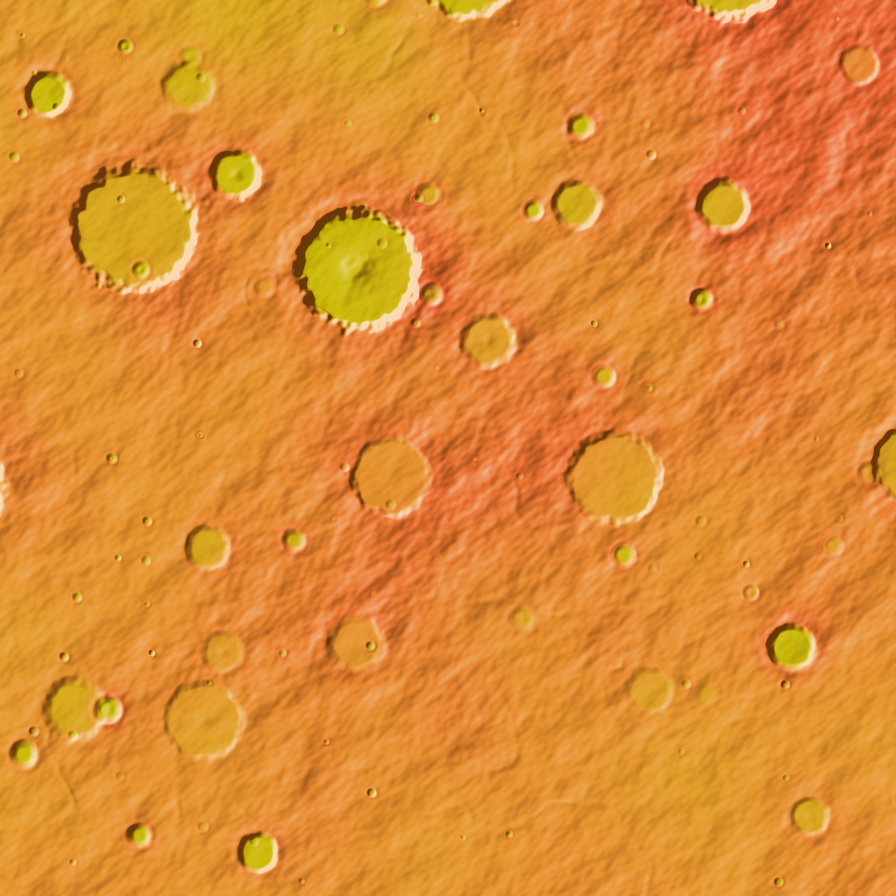
Reproduce this texture procedurally as a Shadertoy shader.

```glsl
// Cratered desert plain seen from above, tinted by elevation and hill-shaded.
// Four layers of scattered craters are added to rough gradient-noise ground;
// the slope towards the light then darkens or bleaches the elevation colour.

#define LIGHT_DIR vec2(-0.86, 0.50)
#define SLOPE_STEP 0.0018
#define ROUGHNESS 0.16
#define RIDGE_HEIGHT 0.0011
#define FLOOR_DROP 0.62
#define EJECTA_RISE 0.13
#define LOW_COLOR vec3(0.80, 0.73, 0.04)
#define PLAIN_COLOR vec3(0.90, 0.59, 0.18)
#define HIGH_COLOR vec3(0.92, 0.39, 0.20)
#define SHADOW_COLOR vec3(0.33, 0.15, 0.01)
#define SUNLIT_COLOR vec3(1.00, 0.92, 0.82)

vec3 hash3(vec2 p) {
    vec3 q = fract(p.xyx * vec3(0.1031, 0.1030, 0.0973));
    q += dot(q, q.yxz + 33.33);
    return fract((q.xxy + q.yzz) * q.zyx);
}

float cornerGradient(vec2 cell, vec2 offset) {
    float angle = 6.2832 * hash3(cell).x;
    return dot(vec2(cos(angle), sin(angle)), offset);
}

float gradientNoise(vec2 p) {
    vec2 i = floor(p), f = p - i;
    vec2 w = f * f * f * (f * (f * 6.0 - 15.0) + 10.0);
    vec2 e = vec2(1.0, 0.0);
    float bottom = mix(cornerGradient(i, f), cornerGradient(i + e, f - e), w.x);
    float top = mix(cornerGradient(i + e.yx, f - e.yx), cornerGradient(i + 1.0, f - 1.0), w.x);
    return mix(bottom, top, w.y);
}

float blob(vec2 p, vec2 centre, float size) {
    vec2 d = (p - centre) / size;
    return exp(-dot(d, d));
}

// Broad elevation: low in the upper left and the south, high in the rest
float regionalElevation(vec2 p) {
    float e = 0.57 + 0.30 * gradientNoise(p * 2.6 + 4.3) + 0.20 * gradientNoise(p * 6.0 + 11.7);
    e += 0.26 * blob(p, vec2(0.90, 0.95), 0.36) + 0.25 * blob(p, vec2(0.36, 0.42), 0.18);
    e += 0.16 * blob(p, vec2(0.12, 0.77), 0.16);
    return e - 0.36 * blob(p, vec2(0.22, 1.02), 0.26) - 0.13 * blob(p, vec2(0.20, 0.0), 0.40);
}

// One jittered grid of craters; land holds (relief, elevation, floor cover)
void addCraters(vec2 p, float cell, float share, vec2 radii, float wall, float wobble, inout vec3 land) {
    vec2 home = floor(p / cell);
    float depth = 0.30 + 0.35 * wall;
    for (int j = -1; j <= 1; j++)
    for (int i = -1; i <= 1; i++) {
        vec2 id = home + vec2(i, j);
        vec3 place = hash3(id + cell * 531.0);
        vec3 kind = hash3(id + cell * 917.0 + 57.3);
        if (place.z > share) continue;
        vec2 centre = (id + 0.2 + 0.6 * place.xy) * cell;
        float radius = mix(radii.x, radii.y, kind.x);
        float fresh = mix(0.25, 1.0, kind.y);
        float u = length(p - centre) / radius + wobble;
        if (u > 2.0) continue;
        float pit = 1.0 - smoothstep(1.0 - wall, 1.0, u);
        float rim = exp(-30.0 * (u - 1.04) * (u - 1.04));
        float peak = step(0.65, kind.z) * exp(-25.0 * u * u);
        float ejecta = (1.0 - smoothstep(1.0, 2.0, u)) * (1.0 - pit);
        land.x += radius * fresh * (0.07 * rim + 0.13 * peak - depth * pit);
        land.y += fresh * (EJECTA_RISE * ejecta - FLOOR_DROP * pit);
        land.z = max(land.z, pit);
    }
}

vec3 terrain(vec2 p) {
    vec3 land = vec3(0.0, regionalElevation(p), 0.0);
    float wobble = 0.09 * gradientNoise(p * 48.0) + 0.06 * gradientNoise(p * 105.0);
    addCraters(p, 0.300, 0.55, vec2(0.046, 0.080), 0.20, wobble, land);
    addCraters(p, 0.170, 0.38, vec2(0.018, 0.042), 0.34, wobble, land);
    addCraters(p, 0.090, 0.22, vec2(0.009, 0.018), 0.60, wobble, land);
    addCraters(p, 0.050, 0.20, vec2(0.003, 0.007), 0.85, wobble, land);

    // Rough ground, drawn out along the rising diagonal
    vec2 q = vec2(dot(p, vec2(0.77, 0.64)) * 0.70, dot(p, vec2(-0.64, 0.77)) * 1.10);
    float rough = ROUGHNESS * mix(0.50, 1.15, smoothstep(0.45, 0.85, land.y)) * (1.0 - 0.35 * land.z);
    float frequency = 18.0;
    for (int k = 0; k < 4; k++) {
        land.x += rough * gradientNoise(q * frequency + float(k) * 7.1) / frequency;
        frequency *= 1.95;
    }

    // Sparse wrinkle ridges
    float crease = gradientNoise(p * 8.0 + 21.4) + 0.15 * gradientNoise(p * 30.0);
    float patches = smoothstep(-0.05, 0.25, gradientNoise(p * 4.0 + 2.9));
    land.x += RIDGE_HEIGHT * patches * (1.0 - land.z) * exp(-crease * crease * 500.0);
    return land;
}

void mainImage(out vec4 fragColor, in vec2 fragCoord) {
    vec2 p = fragCoord / iResolution.y;
    vec2 e = vec2(SLOPE_STEP, 0.0);
    vec3 land = terrain(p);
    vec2 slope = (vec2(terrain(p + e).x, terrain(p + e.yx).x) - land.x) / SLOPE_STEP;
    float lit = -dot(slope, LIGHT_DIR);

    // Elevation tint, then light and shade
    vec3 color = mix(LOW_COLOR, PLAIN_COLOR, smoothstep(0.02, 0.50, land.y));
    color = mix(color, HIGH_COLOR, smoothstep(0.42, 1.02, land.y));
    color = mix(color, SUNLIT_COLOR, clamp(lit * 0.65, 0.0, 0.80));
    color = mix(color, SHADOW_COLOR, clamp(-lit * 0.75, 0.0, 0.85));
    fragColor = vec4(color, 1.0);
}
```
